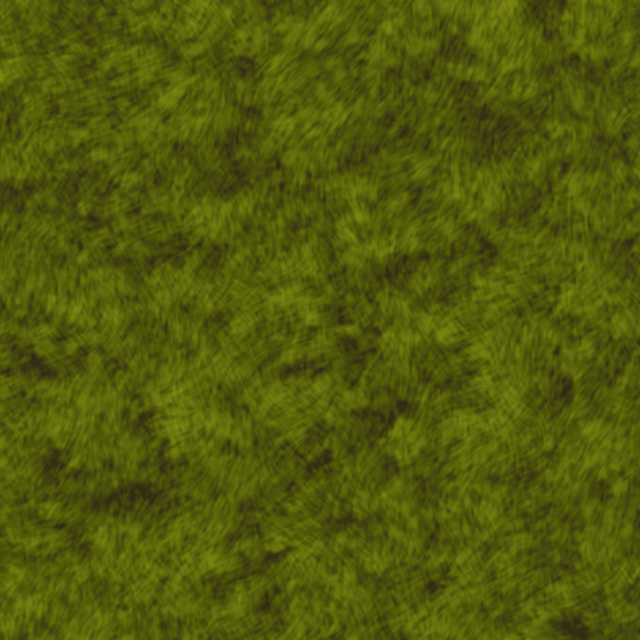
Give the GLSL for this texture, as a Shadertoy shader.

```glsl
// Dense olive-green moss: short crossing fibres over uneven clumps with ragged dark hollows.

float hash(vec2 cell) {
    uvec2 q = uvec2(ivec2(cell)) * uvec2(1597334673u, 3812015801u);
    uint h = (q.x ^ q.y) * 1597334673u;
    h = (h ^ (h >> 15)) * 2246822519u;
    h ^= h >> 13;
    return float(h >> 8) / 16777216.0;
}

// Smooth value noise centred on zero
float noise(vec2 p) {
    vec2 i = floor(p), f = p - i;
    f = f * f * (3.0 - 2.0 * f);
    float low = mix(hash(i), hash(i + vec2(1, 0)), f.x);
    float high = mix(hash(i + vec2(0, 1)), hash(i + vec2(1, 1)), f.x);
    return mix(low, high, f.y) - 0.5;
}

mat2 rotate(float a) {
    return mat2(cos(a), sin(a), -sin(a), cos(a));
}

// Direction in which a layer of fibres lies, wandering around its lean
vec2 combing(vec2 p, float lean, float seed) {
    float angle = lean + 1.7 * noise(p * 11.0 + seed);
    return vec2(cos(angle), sin(angle));
}

// Noise smeared along a direction into short soft strands
float strands(vec2 p, vec2 along, float density, float reach) {
    float sum = 0.0, total = 0.0;
    for (int i = -5; i <= 5; i++) {
        float t = float(i) / 6.0;
        float weight = 0.5 + 0.5 * cos(3.14159 * t);
        sum += weight * noise((p + along * t * reach) * density);
        total += weight;
    }
    return sum / total;
}

// Flattened, slightly slanted clumps
float clumps(vec2 p) {
    vec2 q = rotate(-0.25) * p;
    q.y *= 1.4;
    return 2.2 * noise(q * 14.0 + 5.0)
         + 2.2 * noise(rotate(0.6) * q * 29.0 + 140.0);
}

vec3 mossColor(float tone) {
    vec3 hollow = vec3(0.21, 0.20, 0.07);
    vec3 body = vec3(0.32, 0.35, 0.03);
    vec3 tip = vec3(0.41, 0.45, 0.05);
    return tone < 0.0 ? mix(body, hollow, -tone / 2.6) : mix(body, tip, tone / 1.75);
}

void mainImage(out vec4 fragColor, in vec2 fragCoord) {
    vec2 p = fragCoord / min(iResolution.x, iResolution.y);
    vec2 along = combing(p, 0.95, 31.0);
    vec2 across = combing(p, 1.7, 77.0);

    // Two layers of hairs cross each other above wider tufts
    float hairs = strands(p + 3.0, along, 215.0, 0.017)
                + 0.9 * strands(p + 7.0, across, 235.0, 0.014);
    float tufts = strands(p + 1.0, along, 62.0, 0.011);

    // Fine flattened grain breaks the strands and frays the clump edges
    vec2 crumb = rotate(-0.35) * p * vec2(1.0, 1.1);
    float grain = noise(crumb * 125.0 + 200.0);
    vec2 fray = vec2(grain, noise(crumb * 95.0 + 400.0)) * 0.014;
    float clump = clumps(p + fray + along * tufts * 0.025);

    // Hairs stand out more on the raised, lit clumps
    float tone = clump + 2.3 * tufts + 1.6 * grain;
    tone += 3.4 * hairs * (1.0 + 0.2 * clamp(clump, -1.0, 2.0));
    tone -= 0.05 * (tone * tone - 1.0);

    fragColor = vec4(mossColor(clamp(tone, -3.0, 3.0)), 1.0);
}
```
